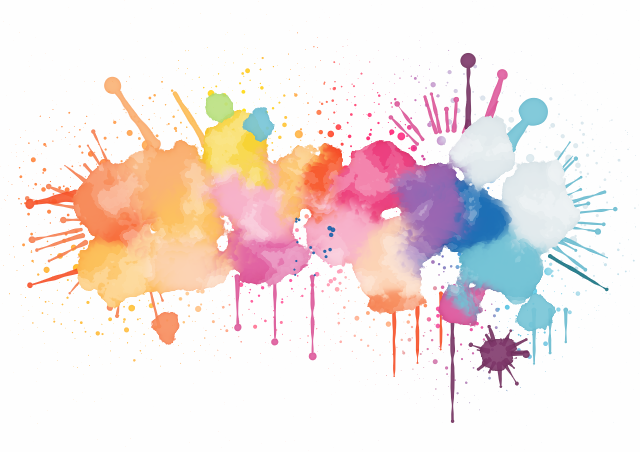
This background is drawn by a Shadertoy shader. Its source:

```glsl
// Watercolour splash: a cloud of pigment from coral through pink to teal on white paper.
// Elliptical pools give outline and ink; stepped noise gives layered washes;
// tapered streaks, fans, drips and hashed droplets surround the cloud.
const float WIDTH = 7.68; // canvas width in drawing units
const vec3 PAPER = vec3(.995), CORAL = vec3(.97, .55, .36), FLAME = vec3(.97, .36, .18),
  APRICOT = vec3(.98, .7, .46), AMBER = vec3(.99, .76, .36), LEMON = vec3(.97, .83, .2),
  LIME = vec3(.73, .88, .5), ROSE = vec3(.97, .7, .8), MAGENTA = vec3(.88, .38, .64),
  CRIMSON = vec3(.93, .25, .5), CREAM = vec3(.99, .83, .71), VIOLET = vec3(.6, .4, .7),
  PLUM = vec3(.5, .22, .42), BLUE = vec3(.1, .43, .71), SKY = vec3(.46, .77, .84),
  MIST = vec3(.89, .92, .93), TEAL = vec3(.1, .5, .56);
vec2 hash22(vec2 p) {
  vec3 q = fract(p.xyx * vec3(.1031, .103, .0973));
  q += dot(q, q.yzx + 33.33);
  return fract((q.xx + q.yz) * q.zy);
}
float noise(vec2 p) {
  vec2 i = floor(p), f = fract(p), e = vec2(1, 0);
  f *= f * (3. - 2. * f);
  return mix(mix(hash22(i).x, hash22(i + e).x, f.x),
    mix(hash22(i + e.yx).x, hash22(i + 1.).x, f.x), f.y);
}
float fbm(vec2 p) {
  float sum = 0., amp = .5;
  for (int i = 0; i < 5; i++, amp *= .5, p = mat2(1.6, 1.2, -1.2, 1.6) * p + 7.)
    sum += amp * noise(p);
  return sum;
}
float terrace(float x) {
  x *= 10.;
  return (floor(x) + smoothstep(0., .3, fract(x))) / 10.;
}
float cover(float d) { return clamp(.5 - d * iResolution.x / WIDTH, 0., 1.); }
// Paint marks with a darker rim
void stain(inout vec3 col, float d, vec3 tint) {
  col = mix(col, mix(tint, tint * tint, .35 * exp(-abs(d) * 40.)), .9 * cover(d));
}
void blot(inout vec3 col, vec2 p, vec2 c, float r, vec3 tint) {
  stain(col, length(p - c) - r + (fbm(p * 7.) - .5) * r, tint);
}
void streak(inout vec3 col, vec2 p, vec4 ends, float wide, float bulb, vec3 tint) {
  vec2 ab = ends.zw - ends.xy, q = p - ends.xy;
  float t = clamp(dot(q, ab) / dot(ab, ab), 0., 1.);
  float d = length(q - ab * t) - wide * mix(1., .35, sqrt(t));
  stain(col, min(d, length(q - ab) - bulb) + (noise(p * 9.) - .5) * .02, tint);
}
void fan(inout vec3 col, vec2 p, vec2 c, vec2 span, vec2 reach, float count, vec3 tint) {
  for (float i = 0.; i < count; i++) {
    vec2 h = hash22(vec2(i, count) + c * 10.);
    float a = mix(span.x, span.y, (i + h.x) / count);
    vec2 dir = vec2(cos(a), sin(a));
    vec4 ends = vec4(c + dir * reach.x * .8, c + dir * mix(reach.x, reach.y, h.y));
    streak(col, p, ends, .028, .012 + .03 * h.x * h.x, tint);
  }
}
void droplets(inout vec3 col, vec2 p, float size, float shore, vec3 tint) {
  vec2 g = mat2(.8, .6, -.6, .8) * p / size, h = hash22(floor(g) + 40.);
  float r = .3 * h.y * h.y * h.y * max(0., 1. - shore);
  stain(col, (length(fract(g) - .3 - .4 * h) - r) * size + .004, tint);
}
// Join a pool (centre, radii) to the outline and add its ink
void pool(inout vec4 ink, inout float d, vec2 p, vec4 s, vec3 tint) {
  vec2 e = (p - s.xy) / s.zw;
  float e2 = dot(e, e), dist = (sqrt(e2) - 1.) * min(s.z, s.w);
  float k = max(.1 - abs(d - dist), 0.);
  d = min(d, dist) - k * k * 2.5;
  ink += vec4(tint, 1) / (.1 + e2 * e2 * e2);
}
vec3 cloud(vec2 p, out float d) {
  vec4 ink = vec4(0);
  d = 9.;
  pool(ink, d, p, vec4(1.35, 2.98, .54, .46), CORAL);
  pool(ink, d, p, vec4(1.95, 3.2, .65, .48), APRICOT);
  pool(ink, d, p, vec4(1.5, 2.72, .3, .3), FLAME);
  pool(ink, d, p, vec4(1.55, 2.25, .55, .43), AMBER);
  pool(ink, d, p, vec4(2.25, 2.8, .42, .42), AMBER);
  pool(ink, d, p, vec4(2.8, 3.65, .36, .4), LEMON);
  pool(ink, d, p, vec4(2.2, 2.25, .45, .4), CREAM);
  pool(ink, d, p, vec4(3.1, 3, .45, .5), ROSE);
  pool(ink, d, p, vec4(3.15, 2.4, .48, .38), MAGENTA);
  pool(ink, d, p, vec4(3.5, 3.25, .28, .38), AMBER);
  pool(ink, d, p, vec4(3.88, 3.3, .22, .36), FLAME);
  pool(ink, d, p, vec4(4.55, 3.3, .5, .4), CRIMSON);
  pool(ink, d, p, vec4(4.1, 2.65, .45, .5), ROSE);
  pool(ink, d, p, vec4(4.65, 2.3, .48, .48), CREAM);
  pool(ink, d, p, vec4(4.7, 1.83, .35, .14), CORAL);
  pool(ink, d, p, vec4(5.15, 2.9, .36, .6), VIOLET);
  pool(ink, d, p, vec4(5.65, 2.8, .42, .42), BLUE);
  pool(ink, d, p, vec4(5.75, 3.6, .42, .4), MIST);
  pool(ink, d, p, vec4(6.5, 2.95, .47, .58), MIST);
  pool(ink, d, p, vec4(6.05, 2.25, .42, .45), SKY);
  pool(ink, d, p, vec4(5.55, 1.75, .24, .28), MAGENTA);
  return ink.rgb / ink.a;
}
void mainImage(out vec4 fragColor, in vec2 fragCoord) {
  vec2 p = fragCoord * WIDTH / iResolution.x;
  vec2 flow = vec2(fbm(p * 2.2), fbm(p * 2.2 + 19.)) - .48;
  float shore, unused;
  vec3 ink = cloud(p + flow * .35, shore), col = PAPER;
  vec3 vivid = clamp(mix(vec3(dot(ink, vec3(.33))), ink, 1.45), 0., 1.);
  // Droplets, fans and streaks
  for (float s = .1; s < .3; s += .07) droplets(col, p, s, shore, vivid);
  fan(col, p, vec2(1.6, 2.8), vec2(1.9, 5.2), vec2(.8, 1.35), 18., CORAL);
  fan(col, p, vec2(6.2, 2.8), vec2(-.7, 1.1), vec2(.7, 1.2), 13., SKY);
  fan(col, p, vec2(5.4, 3.3), vec2(1, 2.4), vec2(.7, 1.1), 8., MAGENTA);
  fan(col, p, vec2(5.98, 1.18), vec2(0, 6.28), vec2(.16, .42), 15., PLUM);
  streak(col, p, vec4(.9, 3.07, .36, 2.98), .08, .06, FLAME);
  streak(col, p, vec4(1.1, 2.22, .36, 2), .05, .04, FLAME);
  streak(col, p, vec4(1.85, 3.7, 1.35, 4.4), .08, .1, APRICOT);
  streak(col, p, vec4(2.47, 3.7, 2.1, 4.3), .06, .01, AMBER);
  streak(col, p, vec4(5.62, 3.9, 5.62, 4.7), .04, .09, PLUM);
  streak(col, p, vec4(5.83, 3.9, 6.03, 4.53), .07, .06, MAGENTA);
  streak(col, p, vec4(6.6, 2.35, 7.28, 1.95), .03, .02, TEAL);
  streak(col, p, vec4(6.1, 3.7, 6.4, 4.08), .12, .17, SKY);
  streak(col, p, vec4(5.43, 1.9, 5.43, .37), .04, .02, PLUM);
  for (float i = 0.; i < 3.; i++) { // drips
    vec3 x = vec3(4.73, 2.85, 6.41) + i * vec3(.28, .45, .19);
    streak(col, p, vec4(x.x, 1.9, x.x, .91 + i * .16), .03, .015, FLAME);
    streak(col, p, vec4(x.y, 2.1, x.y, 1.49 - i * .17), .03, .045, MAGENTA);
    streak(col, p, vec4(x.z, 1.7, x.z, 1.06 + i * .13), .03, .015, SKY);
  }
  // Layered washes inside a torn edge
  float tear = shore + (fbm(p * 6.) - .48) * .16;
  vec3 wash = cloud(p + vec2(terrace(flow.x), terrace(flow.y)) * .75, unused);
  wash = mix(wash, PAPER, .4 * smoothstep(.5, .75, terrace(fbm(p * 3. + 50.))));
  wash *= mix(vec3(1), wash, .4 * exp(min(tear, 0.) * 22.));
  col = mix(col, wash, cover(tear));
  // Blots and blue specks
  blot(col, p, vec2(2.63, 4.12), .18, LIME);
  blot(col, p, vec2(3.12, 3.94), .18, SKY);
  blot(col, p, vec2(5.98, 1.18), .2, PLUM);
  blot(col, p, vec2(6.43, 1.65), .21, SKY);
  blot(col, p, vec2(2, 1.51), .18, CORAL);
  for (float i = 0.; i < 16.; i++) {
    vec2 h = hash22(vec2(i, 5));
    stain(col, length(p - vec2(3.5, 2.1) - h * vec2(.5, .7)) - .012 - .02 * h.x * h.y, BLUE);
  }
  fragColor = vec4(col, 1);
}
```
